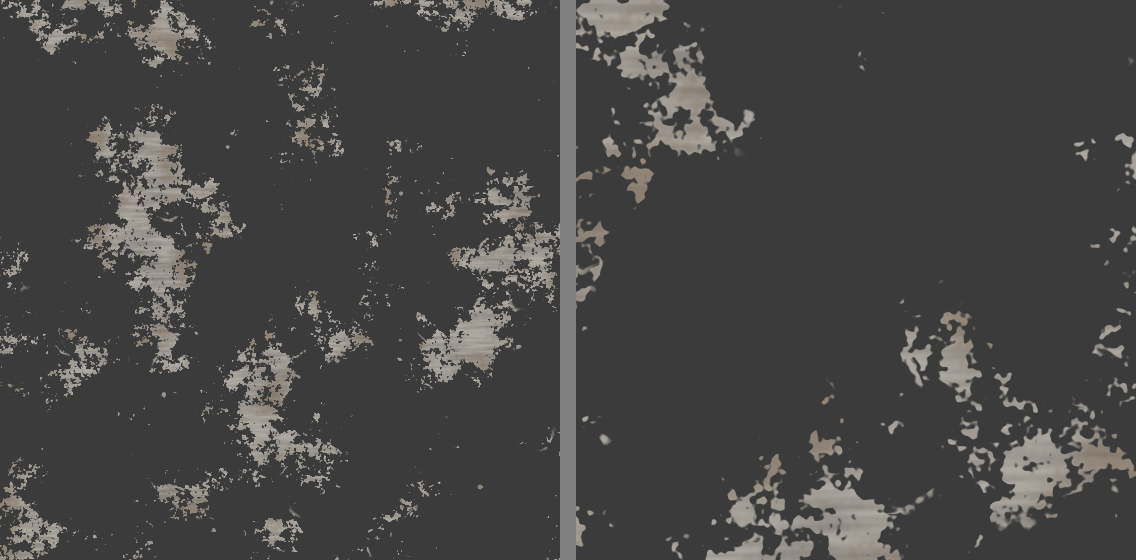
Left, the full canvas; right, a detail of the centre.
This texture is drawn by a three.js fragment shader. Its source:

```glsl
varying vec2 vUv;

#define PAINT_COLOR vec3(0.23, 0.23, 0.23)
#define METAL_DARK vec3(0.50, 0.48, 0.455)
#define METAL_LIGHT vec3(0.68, 0.66, 0.63)
#define RUST_COLOR vec3(0.50, 0.43, 0.36)
#define PATCH_SCALE 4.7
#define GRAIN_SCALE 25.0
#define GRAIN_GAIN 0.88
#define WEAR_LEVEL 0.385
#define EDGE_SOFTNESS 0.05
#define CHIP_LEVEL 0.64
#define SCRATCH_WIDTH 0.022

const float TAU = 6.2831853;

float hash(vec2 cell) {
  vec3 p = fract(cell.xyx * vec3(0.1031, 0.1030, 0.0973));
  p += dot(p, p.yzx + 33.33);
  return fract((p.x + p.y) * p.z);
}

// Projection of an offset on the random unit gradient of a lattice corner
float cornerSlope(vec2 cell, vec2 offset) {
  float angle = TAU * hash(cell);
  return dot(vec2(cos(angle), sin(angle)), offset);
}

float gradientNoise(vec2 p) {
  vec2 cell = floor(p);
  vec2 f = fract(p);
  vec2 blend = f * f * f * (f * (f * 6.0 - 15.0) + 10.0);
  vec2 right = vec2(1.0, 0.0);
  vec2 up = vec2(0.0, 1.0);
  float low = mix(cornerSlope(cell, f), cornerSlope(cell + right, f - right), blend.x);
  float high = mix(cornerSlope(cell + up, f - up), cornerSlope(cell + 1.0, f - 1.0), blend.x);
  return mix(low, high, blend.y);
}

// Large worn areas with ragged outlines
float wornAreas(vec2 uv) {
  return gradientNoise(uv * PATCH_SCALE + vec2(13.3, 41.7))
       + 0.7 * gradientNoise(uv * PATCH_SCALE * 2.3 + vec2(71.2, 9.4));
}

// Crumbly detail, turned at each octave to hide the lattice
float paintGrain(vec2 uv) {
  mat2 turn = mat2(0.8, 0.6, -0.6, 0.8);
  vec2 p = uv * GRAIN_SCALE + 57.1;
  float amplitude = 0.44;
  float sum = 0.0;
  for (int octave = 0; octave < 4; octave++) {
    sum += amplitude * gradientNoise(p);
    p = turn * p * 2.12 + 19.7;
    amplitude *= GRAIN_GAIN;
  }
  return sum;
}

float softStep(float level, float softness, float value) {
  return smoothstep(level - softness, level + softness, value);
}

// Brushed steel with faint rust stains
vec3 metalColor(vec2 uv, float grain) {
  float brush = gradientNoise(uv * vec2(9.0, 150.0) + 31.0)
              + 0.6 * gradientNoise(uv * vec2(30.0, 270.0) + 83.0);
  float cloud = gradientNoise(uv * 17.0 + 5.5);
  float tone = clamp(0.62 + 0.6 * brush + 0.4 * cloud + 0.4 * grain, 0.0, 1.0);
  float rust = smoothstep(0.12, 0.5, gradientNoise(uv * 13.0 + 101.3) + 0.5 * grain);
  return mix(mix(METAL_DARK, METAL_LIGHT, tone), RUST_COLOR, 0.55 * rust);
}

void main() {
  vec2 uv = vUv;
  float area = wornAreas(uv);
  float grain = paintGrain(uv);

  // Worn patches, crossed by horizontal remains of paint
  float rubbing = 0.22 * gradientNoise(uv * vec2(8.0, 85.0) + 23.0);
  float bare = softStep(WEAR_LEVEL, EDGE_SOFTNESS, area + grain + rubbing);

  // Small stray chips, denser beside the patches
  float chip = gradientNoise(uv * 36.0 + 64.8) + 0.5 * gradientNoise(uv * 88.0 + 7.9);
  bare = max(bare, softStep(CHIP_LEVEL, EDGE_SOFTNESS, chip + 0.35 * area + 0.3 * grain));

  // Broken curved scratches along noise contours
  float contour = abs(gradientNoise(uv * 12.0 + 37.6) + 0.08 * grain);
  float scratch = 1.0 - softStep(SCRATCH_WIDTH, 0.012, contour);
  scratch *= smoothstep(0.05, 0.2, area);
  scratch *= softStep(0.18, 0.06, gradientNoise(uv * 27.0 + 90.2) + 0.5 * grain);
  bare = max(bare, scratch);

  gl_FragColor = vec4(mix(PAINT_COLOR, metalColor(uv, grain), bare), 1.0);
}
```
